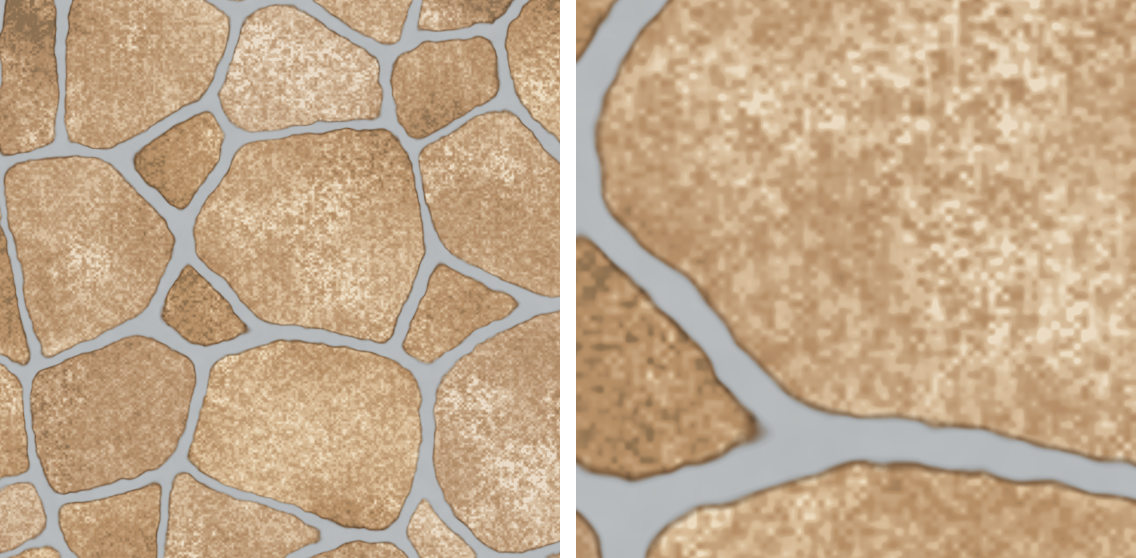
Left: the whole. Right: its middle third, enlarged.
Reproduce this texture procedurally as a Shadertoy shader.

```glsl
// Irregular sandstone flagstones, large and small, set in pale grey mortar.

#define CELL 0.39          // spacing of the large stones
#define SEED vec2(3.0, 8.0) // picks the layout
#define SMALL_SHARE 0.68   // chance of each small filler stone
#define JOINT_MIN 0.0055   // half width of the narrowest joint
#define JOINT_MAX 0.0135   // half width of the widest joint
#define ROUNDING 0.009     // softness of the stone corners
#define WOBBLE 0.016       // waviness of the stone outlines
#define SOFTNESS 0.0018    // blur of the stone edge
#define GRAIN 0.62         // contrast of the fine speckle
#define MORTAR vec3(0.715, 0.728, 0.735)

const int SITES = 48;

float hash(vec2 p) {
    return fract(sin(dot(p, vec2(127.1, 311.7))) * 43758.5453);
}

vec2 hash2(vec2 p) {
    return vec2(hash(p), hash(p + 41.7));
}

float noise(vec2 p) {
    vec2 i = floor(p), f = fract(p);
    f = f * f * (3.0 - 2.0 * f);
    return mix(mix(hash(i), hash(i + vec2(1, 0)), f.x),
               mix(hash(i + vec2(0, 1)), hash(i + vec2(1, 1)), f.x), f.y);
}

float fbm(vec2 p) {
    float sum = 0.0, amp = 0.533;
    for (int i = 0; i < 4; i++) {
        sum += amp * noise(p);
        p = mat2(1.6, 1.2, -1.2, 1.6) * p + 7.3;
        amp *= 0.5;
    }
    return sum;
}

// Sites hold a centre (xy) and a power-diagram weight (z)
vec3 largeSite(vec2 id) {
    return vec3(id + 0.5 + 0.62 * (hash2(id) - 0.5), 0.22 * (hash(id + 9.1) - 0.5));
}

// Weighted so that the filler keeps a given radius among its large neighbours
vec3 smallSite(vec2 id, float k) {
    vec2 key = id + 17.3 * (k + 1.0);
    vec2 centre = id + 0.66 * (hash2(key) - 0.5);
    float radius = mix(0.075, 0.16, hash(key + 5.9));
    float weight = -100.0;
    if (hash(key + 23.1) < SMALL_SHARE) {
        for (int n = 0; n < 4; n++) {
            vec3 big = largeSite(id - vec2(n % 2, n / 2));
            float gap = distance(centre, big.xy);
            weight = max(weight, gap * (2.0 * radius - gap) + big.z);
        }
    }
    return vec3(centre, weight);
}

float power(vec2 p, vec3 site) {
    vec2 d = p - site.xy;
    return dot(d, d) - site.z;
}

// Returns the rounded distance to the stone border and a stone key
vec2 paving(vec2 p) {
    vec3 site[SITES];
    vec2 base = floor(p - 0.5);
    int nearest = 0;
    float best = 1000.0;
    for (int n = 0; n < SITES; n++) {
        int c = n / 3, kind = n % 3;
        vec2 id = base + vec2(c % 4, c / 4) - 1.0;
        if (kind == 0) site[n] = largeSite(id);
        else site[n] = smallSite(id, float(kind));
        float d = power(p, site[n]);
        if (d < best) { best = d; nearest = n; }
    }
    vec3 own = site[nearest];
    float sum = 0.0;
    for (int n = 0; n < SITES; n++) {
        if (n == nearest) continue;
        float gap = max(distance(site[n].xy, own.xy), 0.02);
        float edge = CELL * (power(p, site[n]) - best) / (2.0 * gap);
        sum += exp(-edge / ROUNDING);
    }
    return vec2(-ROUNDING * log(max(sum, 1e-20)), hash(own.xy * 7.0));
}

vec3 sandstone(float tone) {
    vec3 c = mix(vec3(0.55, 0.44, 0.32), vec3(0.71, 0.56, 0.41), smoothstep(-0.1, 0.36, tone));
    c = mix(c, vec3(0.76, 0.63, 0.49), smoothstep(0.34, 0.62, tone));
    c = mix(c, vec3(0.84, 0.735, 0.605), smoothstep(0.6, 0.88, tone));
    return mix(c, vec3(0.92, 0.86, 0.77), smoothstep(0.88, 1.2, tone));
}

void mainImage(out vec4 fragColor, in vec2 fragCoord) {
    vec2 uv = fragCoord / iResolution.y;

    // Chipped outlines and uneven joints
    vec2 warp = vec2(noise(uv * 13.0), noise(uv * 13.0 + 31.0)) - 0.5;
    warp += 0.42 * (vec2(noise(uv * 42.0), noise(uv * 42.0 + 57.0)) - 0.5);
    vec2 stone = paving((uv + WOBBLE * warp) / CELL + SEED);
    float joint = mix(JOINT_MIN, JOINT_MAX, noise(uv * 6.0 + 4.0));
    float inside = stone.x - joint + 0.0026 * (noise(uv * 95.0) - 0.5);

    // Stone face: clouds, dark smears, bleached patches and speckle
    float fine = noise(uv * 235.0) - 0.5;
    float medium = noise(uv * 120.0 + 13.0) - 0.5;
    float bleach = smoothstep(0.5, 0.76, fbm(uv * 9.0 + 20.0 * stone.y));
    float smear = smoothstep(0.52, 0.78, fbm(uv * vec2(3.2, 4.2) + 11.0));
    float tone = 0.51 + 0.3 * (stone.y - 0.5) + 1.0 * (fbm(uv * 5.0 + 9.0 * stone.y) - 0.5);
    tone += GRAIN * (fine + 0.85 * medium) * mix(0.8, 1.3, bleach);
    tone += 0.2 * bleach - 0.34 * smear;
    vec3 face = sandstone(tone);
    face *= mix(vec3(1.01, 1.0, 0.965), vec3(0.99, 1.0, 1.03), fract(stone.y * 13.0));

    // Thin brown rim, stronger in places
    float rim = 1.0 - smoothstep(0.0005, 0.0055, inside);
    face *= 1.0 - rim * mix(0.15, 0.42, noise(uv * 17.0)) * vec3(0.9, 1.0, 1.1);

    // Mortar, faintly mottled and shaded beside the stones
    vec3 mortar = MORTAR + 0.03 * (fbm(uv * 45.0) - 0.5);
    mortar *= 1.0 - 0.1 * smoothstep(-0.004, 0.0, inside);

    fragColor = vec4(mix(mortar, face, smoothstep(-SOFTNESS, SOFTNESS, inside)), 1.0);
}
```
